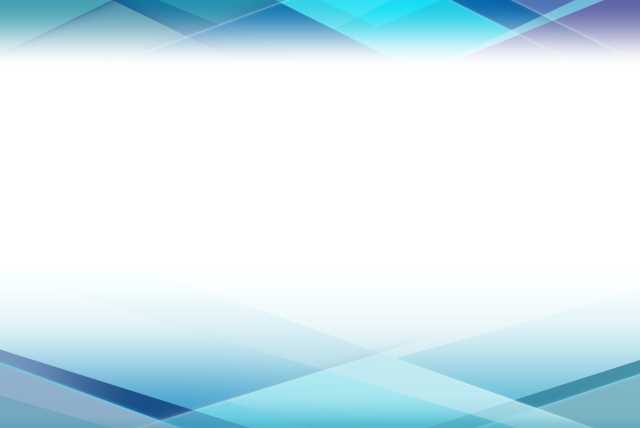
Give the GLSL for this background, as a WebGL 2 fragment shader.

```glsl
#version 300 es
precision highp float;
uniform vec2 u_resolution;
out vec4 fragColor;

const vec3 WHITE = vec3(1.0);
const vec3 ICE = vec3(0.87, 0.945, 0.965);
const vec3 AQUA = vec3(0.33, 0.71, 0.82);
const vec3 CYAN = vec3(0.10, 0.80, 0.90);
const vec3 TEAL = vec3(0.15, 0.57, 0.69);
const vec3 BLUE = vec3(0.03, 0.42, 0.69);
const vec3 NAVY = vec3(0.08, 0.28, 0.51);
const vec3 VIOLET = vec3(0.38, 0.39, 0.64);
const vec3 MIST = vec3(0.58, 0.69, 0.79);

// Signed distance to a slanted line, positive on its right.
// p.y is the distance from the border, lean is the run per unit of p.y.
float edge(vec2 p, float foot, float lean) {
  return (p.x - foot - lean * p.y) / sqrt(1.0 + lean * lean);
}

float cover(float d) {
  float soft = 0.8 / u_resolution.y;
  return smoothstep(-soft, soft, d);
}

float between(float left, float right) {
  return cover(left) * cover(-right);
}

float fadeOut(float start, float end, float t) {
  return 1.0 - smoothstep(start, end, t);
}

float glow(float d, float width) {
  return exp(-abs(d) / width);
}

// Soft falloff on the positive side of an edge only
float shade(float d, float width) {
  return cover(d) * exp(-max(d, 0.0) / width);
}

vec3 topFacets(vec2 p) {
  float roofL = edge(p, 0.264, -2.08);
  float roofR = edge(p, 0.264, 2.07);
  float tealR = edge(p, 0.371, 2.46);
  float blueL = edge(p, 0.674, -2.73);
  float cyanL = edge(p, 0.645, 2.0);
  float coreL = edge(p, 0.752, 2.1);
  float coreR = edge(p, 1.035, -2.36);
  float cross = edge(p, 0.918, -2.0);
  float cyanR = edge(p, 1.055, 2.0);
  float violetL = edge(p, 1.2, 2.04);
  float ribbonL = edge(p, 1.348, -2.13);
  float ribbonR = edge(p, 1.416, -2.47);

  // Large panels from left to right
  vec3 c = mix(TEAL, vec3(0.27, 0.63, 0.70), cover(-roofL));
  c = mix(c, vec3(0.31, 0.59, 0.69), between(roofL, roofR));
  c = mix(c, vec3(0.07, 0.45, 0.62), 0.85 * between(roofR, tealR));
  c = mix(c, BLUE, 0.75 * between(blueL, cyanL));
  c = mix(c, CYAN, cover(cyanL));
  c = mix(c, vec3(0.08, 0.89, 0.97), 0.75 * between(coreL, coreR));
  c = mix(c, WHITE, 0.12 * between(cyanL, cross));
  c = mix(c, BLUE, cover(cyanR));
  c = mix(c, vec3(0.36, 0.46, 0.72), 0.85 * cover(violetL));
  c = mix(c, VIOLET, 0.9 * between(ribbonR, edge(p, 2.0, 0.0)));
  c = mix(c, vec3(0.48, 0.82, 0.89), 0.75 * between(ribbonL, ribbonR));

  // Shadows and bright rims
  c = mix(c, NAVY, 0.50 * shade(roofL, 0.009));
  c = mix(c, NAVY, 0.55 * shade(roofR, 0.012));
  c = mix(c, NAVY, 0.40 * shade(-blueL, 0.014));
  c = mix(c, NAVY, 0.35 * shade(-violetL, 0.02));
  c = mix(c, WHITE, 0.35 * glow(blueL, 0.002));
  c = mix(c, WHITE, 0.30 * glow(cyanR, 0.002));
  c = mix(c, WHITE, 0.35 * glow(violetL, 0.002));
  return c;
}

vec3 bottomRibbons(vec2 p) {
  float longR = edge(p, 1.387, -2.825);
  float longL = edge(p, 1.21, -3.33);
  float riseL = edge(p, 0.322, 3.236);
  float riseR = edge(p, 0.343, 3.59);
  float navyR = edge(p, 0.586, -3.195);
  float navyL = edge(p, 0.42, -2.755);
  float greyR = edge(p, 0.264, -3.47);
  float innerL = edge(p, 0.723, -3.03);
  float darkL = edge(p, 1.0, 3.145);
  float darkR = edge(p, 1.12, 3.03);
  float low = fadeOut(0.0, 0.26, p.y);

  // Vertical wash, bluer on the left
  vec3 c = mix(WHITE, vec3(0.975, 1.0, 1.0), fadeOut(0.34, 0.40, p.y));
  c = mix(c, ICE, fadeOut(0.20, 0.36, p.y));
  vec3 deep = mix(vec3(0.22, 0.61, 0.79), AQUA, smoothstep(0.4, 0.9, p.x));
  c = mix(c, deep, low);
  c = mix(c, WHITE, 0.35 * cover(longR) * cover(-riseR));

  // Bright tent below the crossing
  float tent = between(riseL, longR);
  vec3 tentColor = mix(vec3(0.42, 0.81, 0.87), vec3(0.72, 0.95, 0.97), smoothstep(0.0, 0.08, p.y));
  c = mix(c, tentColor, 0.75 * tent * fadeOut(0.12, 0.24, p.y));
  c = mix(c, vec3(0.40, 0.82, 0.90), 0.45 * between(riseL, innerL) * low);

  // Right dark strip and grey corner
  float rightSide = mix(0.3, 1.0, cover(longR));
  c = mix(c, vec3(0.19, 0.50, 0.60), 0.8 * rightSide * between(darkL, darkR));
  c = mix(c, vec3(0.50, 0.70, 0.76), 0.85 * rightSide * cover(darkR));

  // Pale long ribbon
  c = mix(c, vec3(0.84, 0.92, 0.94), 0.45 * between(longL, longR) * fadeOut(0.1, 0.36, p.y));

  // Left navy strip and misty corner
  vec3 strip = mix(vec3(0.45, 0.57, 0.73), NAVY, smoothstep(0.0, 0.34, p.x));
  float leftSide = mix(1.0, 0.35, cover(riseL));
  c = mix(c, strip, 0.92 * leftSide * between(navyL, navyR));
  c = mix(c, MIST, 0.92 * cover(-navyL));
  c = mix(c, vec3(0.42, 0.64, 0.74), 0.7 * cover(-greyR));

  // Rims and soft shadows
  c = mix(c, vec3(0.42, 0.85, 0.94), 0.75 * glow(navyL, 0.0025));
  c = mix(c, vec3(0.55, 0.90, 0.95), 0.55 * glow(darkR, 0.0025));
  c = mix(c, WHITE, 0.40 * glow(longR, 0.002) * low);
  c = mix(c, WHITE, 0.35 * glow(riseL, 0.002) * low);
  c = mix(c, MIST, 0.25 * shade(-riseL, 0.01) * fadeOut(0.15, 0.24, p.y));
  return mix(c, TEAL, 0.25 * fadeOut(0.0, 0.03, p.y));
}

void main() {
  // Canvas units: 1.5 wide, 1 high
  vec2 p = gl_FragCoord.xy / u_resolution * vec2(1.5, 1.0);
  vec2 hanging = vec2(p.x, 1.0 - p.y);
  vec3 color = bottomRibbons(p);
  color = mix(color, topFacets(hanging), fadeOut(0.0, 0.16, hanging.y));
  fragColor = vec4(color, 1.0);
}
```
